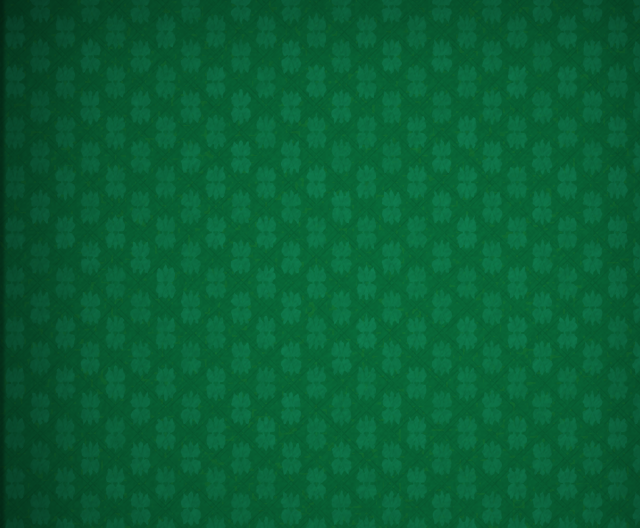
Write a WebGL 1 fragment shader that draws this pattern.

```glsl
precision highp float;

uniform vec2 u_resolution;

const float REPEAT = 0.0951;               // motif spacing, in canvas heights
const vec2 ORIGIN = vec2(0.0285, 0.9399);  // centre of one motif

float hash(vec2 p) {
  vec3 h = fract(vec3(p.xyx) * 0.1031);
  h += dot(h, h.yzx + 33.33);
  return fract((h.x + h.y) * h.z);
}

float noise(vec2 p) {
  vec2 cell = floor(p);
  vec2 f = fract(p);
  f = f * f * (3.0 - 2.0 * f);
  float low = mix(hash(cell), hash(cell + vec2(1.0, 0.0)), f.x);
  float high = mix(hash(cell + vec2(0.0, 1.0)), hash(cell + vec2(1.0)), f.x);
  return mix(low, high, f.y);
}

float fill(float dist, float soft) {
  return 1.0 - smoothstep(-soft, soft, dist);
}

float ellipse(vec2 p, vec2 radius) {
  return (length(p / radius) - 1.0) * min(radius.x, radius.y);
}

// Pointed leaf, leaning clockwise by angle
float leaf(vec2 p, float angle, float halfLength, float halfWidth) {
  float c = cos(angle);
  float s = sin(angle);
  p = vec2(c * p.x - s * p.y, s * p.x + c * p.y);
  float offset = (halfLength * halfLength - halfWidth * halfWidth) / (2.0 * halfWidth);
  return length(vec2(abs(p.x) + offset, p.y)) - offset - halfWidth;
}

// Two leafy blossoms joined at a narrow waist
float blossom(vec2 p) {
  p.x = abs(p.x);
  float d = ellipse(p - vec2(0.085, 0.13), vec2(0.105, 0.115));
  d = min(d, ellipse(p - vec2(0.085, -0.13), vec2(0.110, 0.120)));
  d = min(d, ellipse(p, vec2(0.085, 0.13)));
  d = min(d, leaf(p - vec2(0.0, 0.23), 0.0, 0.12, 0.045));
  d = min(d, leaf(p - vec2(0.105, 0.20), 0.3, 0.12, 0.045));
  d = min(d, leaf(p - vec2(0.0, -0.24), 0.0, 0.10, 0.045));
  return min(d, leaf(p - vec2(0.105, -0.21), -0.3, 0.11, 0.045));
}

// Small heart and creases cut into the blossom
float cutouts(vec2 p, float soft) {
  p.x = abs(p.x);
  float heart = min(ellipse(p - vec2(0.022, 0.005), vec2(0.028)),
                    leaf(p - vec2(0.0, -0.02), 0.0, 0.05, 0.03));
  float crease = min(leaf(p - vec2(0.045, 0.19), 0.25, 0.09, 0.012),
                     leaf(p - vec2(0.05, -0.19), -0.35, 0.08, 0.012));
  return max(fill(heart, soft), 0.6 * fill(crease, soft));
}

// Paired lines along the diamond borders
float trellis(vec2 q, float soft) {
  vec2 border = abs(fract(vec2(q.x + q.y, q.x - q.y)) - 0.5);
  vec2 rail = abs(border - 0.055) - 0.016;
  return max(fill(rail.x, soft), fill(rail.y, soft));
}

float vignette(vec2 uv) {
  vec2 d = (uv - vec2(0.60, 0.48)) * vec2(1.0, 0.85);
  float shade = 1.04 - 0.72 * dot(d, d);
  shade *= mix(0.86, 1.0, smoothstep(0.0, 0.18, uv.x));
  shade *= mix(0.93, 1.0, smoothstep(0.0, 0.10, 1.0 - uv.x));
  shade *= mix(0.93, 1.0, smoothstep(0.0, 0.14, 1.0 - uv.y));
  return shade * mix(0.72, 1.0, smoothstep(0.002, 0.011, uv.x));
}

void main() {
  vec2 uv = gl_FragCoord.xy / u_resolution;
  vec2 q = (gl_FragCoord.xy / u_resolution.y - ORIGIN) / REPEAT;
  float soft = max(0.018, 0.8 / (u_resolution.y * REPEAT));

  // Half-drop repeat: every other column shifts by half a motif
  float column = floor(q.x * 2.0 + 0.5);
  vec2 local = q - vec2(column, mod(column, 2.0)) * 0.5;
  float row = floor(local.y + 0.5);
  local.y -= row;
  float wear = hash(vec2(column, row) + 40.0);

  // Woven ground and ragged print
  float blotch = noise(q * 7.0 + 90.0);
  float grain = noise(q * 24.0 + 300.0);
  float thread = noise(vec2(q.x + q.y, (q.x - q.y) * 5.0) * 5.0 + 200.0);
  float ragged = (noise(q * 19.0 + 500.0) - 0.5) * 0.035;
  float motif = fill(blossom(local) + ragged, soft);
  motif *= 1.0 - 0.7 * cutouts(local, soft);
  motif *= mix(0.75, 1.0, wear) * mix(0.8, 1.1, blotch);

  vec3 ground = vec3(0.030, 0.395, 0.213);
  vec3 print = vec3(0.055, 0.460, 0.290);
  vec3 color = mix(ground, print, motif);
  color *= 1.0 - 0.07 * trellis(q, soft) * (1.0 - motif) * mix(0.4, 1.2, blotch);
  color *= 1.0 + 0.07 * (grain - 0.5) + 0.06 * (thread - 0.5);

  // Sparse yellow-green flecks between motifs
  float fleck = smoothstep(0.76, 0.92, noise(q * 15.0 + 700.0)) * (1.0 - motif);
  color += fleck * vec3(0.025, 0.025, -0.015);

  gl_FragColor = vec4(color * vignette(uv), 1.0);
}
```
